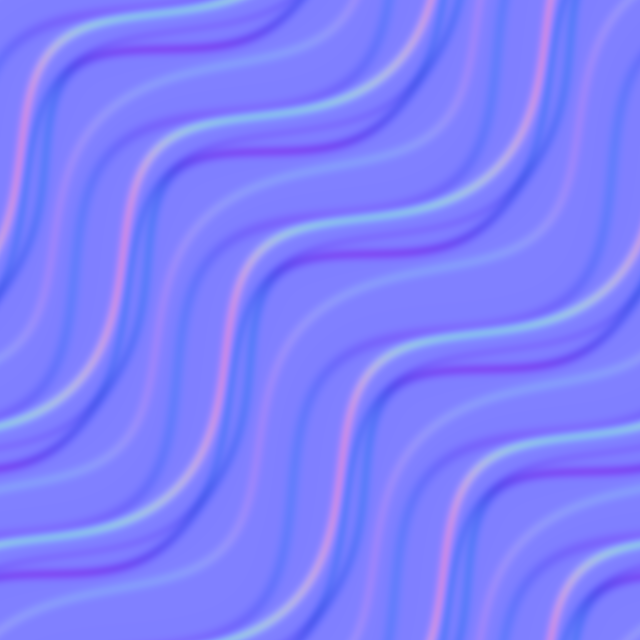
Give the GLSL for this texture map, as a Shadertoy shader.

```glsl
const float TAU = 6.2831853;
const int STRIPES = 3;
const float FIRST_STRIPE = 0.289;
const float STRIPE_STEP = 0.32;   // slightly under a third: one wider gap per tile

// Common bend of every crease: constant, cos, sin, cos of double angle
const vec4 BEND = vec4(-0.002, -0.12, 0.003, -0.008);

// Surface tilt of one soft crease; shape holds its offset from the bend
vec2 crease(float across, float angle, vec4 shape, float width, float tilt) {
    vec4 k = BEND + shape;
    float center = dot(k, vec4(1.0, cos(angle), sin(angle), cos(2.0 * angle)));
    float slope = TAU * dot(k.yzw, vec3(-sin(angle), cos(angle), -2.0 * sin(2.0 * angle)));
    vec2 gradient = vec2(1.0 - slope, 1.0 + slope);
    float offset = fract(across - center + 0.5) - 0.5;
    float d = offset / (length(gradient) * width);
    return tilt * exp(-0.5 * d * d) * normalize(gradient);
}

// One ripple: shallow foot, bright ridge, double groove, faint outer rim
vec2 ripple(float across, float angle) {
    float side = sin(angle);
    vec2 tilt = crease(across, angle, vec4(-0.065, 0.004, 0.056, 0.008), 0.0078, -0.21);
    tilt += crease(across, angle, vec4(0.0), 0.0066, 0.53);
    tilt += crease(across, angle, vec4(0.048, 0.0, 0.015, 0.007), 0.0060, -0.20 + 0.07 * side);
    tilt += crease(across, angle, vec4(0.079, 0.0, 0.020, -0.0137), 0.0069, -0.33 - 0.06 * side);
    tilt += crease(across, angle, vec4(0.161, 0.011, 0.020, 0.014), 0.0068, 0.20);
    return tilt;
}

// Packs a tangent-space normal into a colour
vec3 encodeNormal(vec2 tilt) {
    float z = sqrt(max(1.0 - dot(tilt, tilt), 0.0));
    return 0.5 + 0.5 * vec3(tilt, z);
}

void mainImage(out vec4 fragColor, in vec2 fragCoord) {
    vec2 uv = fragCoord / iResolution.xy;

    // Diagonal frame: across the stripes, and the wave phase along them
    float across = uv.x - uv.y;
    float angle = TAU * (uv.x + uv.y - 0.016);

    vec2 tilt = vec2(0.0);
    for (int i = 0; i < STRIPES; i++) {
        tilt += ripple(across - FIRST_STRIPE - STRIPE_STEP * float(i), angle);
    }
    fragColor = vec4(encodeNormal(tilt), 1.0);
}
```
